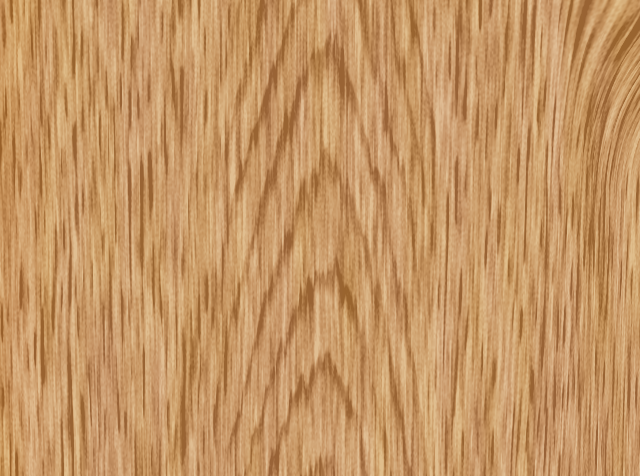
Reproduce this texture procedurally as a WebGL 1 fragment shader.

```glsl
precision highp float;
uniform vec2 u_resolution;

float hash(vec2 p) {
  return fract(sin(dot(p, vec2(127.1, 311.7))) * 43758.5453);
}

// Smooth noise along one strand, shifted at random so rows never line up
float strand(float id, float y) {
  y += 37.0 * hash(vec2(id, 3.7));
  float cell = floor(y);
  float t = smoothstep(0.0, 1.0, y - cell);
  return mix(hash(vec2(id, cell)), hash(vec2(id, cell + 1.0)), t);
}

// Neighbouring strands blended across the grain
float fibre(vec2 p) {
  float id = floor(p.x);
  float t = smoothstep(0.0, 1.0, p.x - id);
  return mix(strand(id, p.y), strand(id + 1.0, p.y), t);
}

// Grain coordinates: a slight lean at the sides, a swirl in the upper corner
vec2 grainSpace(vec2 p) {
  float u = p.x - 0.05 * p.y * smoothstep(0.8, 1.2, p.x);
  u += 0.02 * p.y * (1.0 - smoothstep(0.1, 0.45, p.x));
  u -= 0.20 * smoothstep(1.13, 1.42, p.x) * (smoothstep(0.6, 1.05, p.y) - 0.45);
  u += 0.005 * (fibre(p * vec2(7.0, 4.0)) - 0.5);
  return vec2(u, p.y);
}

// Nested pointed arches of the growth rings, frayed along the fibres
float cathedral(vec2 p, float dx) {
  float side = abs(dx) * (dx > 0.0 ? 1.15 : 1.0);
  float level = p.y + 30.0 * side * side / (1.0 + 5.0 * side);
  level += 0.09 * (fibre(p * vec2(8.0, 3.0) + 11.0) - 0.5);
  level += 0.05 * (fibre(p * vec2(60.0, 9.0) + 5.0) - 0.5);
  level += 0.05 * (fibre(p * vec2(190.0, 14.0) + 31.0) - 0.5);
  float ring = fract((level - 0.03) / 0.225);
  float line = smoothstep(0.56, 0.84, ring) * (1.0 - smoothstep(0.86, 1.0, ring));
  float patches = 0.45 + 0.6 * fibre(p * vec2(14.0, 5.0) + 23.0);
  return line * patches * (0.7 + 0.6 * fibre(p * vec2(170.0, 16.0) + 71.0));
}

void main() {
  vec2 p = gl_FragCoord.xy / u_resolution.y;
  vec2 g = grainSpace(p);
  float dx = p.x - 0.675 - 0.025 * p.y;
  float heart = 1.0 - smoothstep(0.16, 0.26, abs(dx));

  // Long streaks and fine fibres
  float tone = 0.67;
  tone += 0.24 * (fibre(g * vec2(80.0, 2.0)) - 0.5);
  tone += 0.38 * (fibre(g * vec2(175.0, 5.0) + 40.0) - 0.5);
  tone += 0.52 * (fibre(g * vec2(300.0, 13.0) + 80.0) - 0.5);
  tone += 0.24 * (fibre(g * vec2(350.0, 170.0) + 90.0) - 0.5);

  // Thin dark pores lined up along narrow annual rows
  float rowPhase = g.x * 62.0 + 1.3 * fibre(g * vec2(22.0, 2.5) + 7.0);
  float row = 0.5 + 0.5 * sin(6.2832 * rowPhase);
  float pores = smoothstep(0.42, 0.8, fibre(g * vec2(175.0, 13.0) + 120.0));
  tone -= pores * mix(0.18 + 0.6 * row * row, 0.2, heart);

  // Growth rings and pale flecks
  tone -= 0.58 * heart * cathedral(p, dx);
  tone += 0.26 * smoothstep(0.75, 0.97, fibre(g * vec2(210.0, 15.0) + 160.0));

  // Broad shading across the board
  float edge = 1.0 - smoothstep(0.0, 0.16, p.x);
  float corner = smoothstep(1.12, 1.35, p.x) * smoothstep(0.3, 0.9, p.y);
  tone += 0.10 * (fibre(p * vec2(5.0, 1.5) + 60.0) - 0.5);
  tone -= 0.10 * edge + 0.10 * corner;
  tone = clamp(tone, 0.0, 1.0);

  vec3 darkWood = vec3(0.60, 0.39, 0.20);
  vec3 midWood = vec3(0.78, 0.585, 0.385);
  vec3 paleWood = vec3(0.88, 0.745, 0.565);
  vec3 color = tone < 0.5 ? mix(darkWood, midWood, tone * 2.0)
                          : mix(midWood, paleWood, tone * 2.0 - 1.0);

  // Warm and rosy drifts of hue
  float hue = fibre(p * vec2(30.0, 4.0) + 200.0) - 0.5;
  color += vec3(0.0, -0.005, 0.045) * hue - vec3(0.0, 0.015, 0.035) * edge;
  gl_FragColor = vec4(color, 1.0);
}
```
